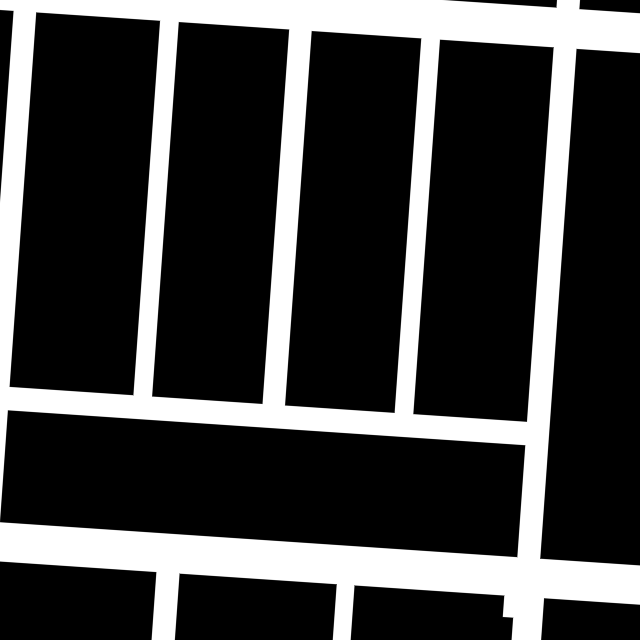
Write a Shadertoy shader that draws this pattern.

```glsl
// Tilted plan of black plots divided by white lanes and cross streets.
#define ROW_TILT 0.0675
#define LANE_TILT 0.0712
#define TOP_STREET vec2(-0.0156, 0.0312)
#define MIDDLE_STREET vec2(0.6219, 0.0184)
#define LOW_STREET vec2(0.8467, 0.0307)
#define SOFTNESS 0.0022
#define PLOT_COLOR vec3(0.0)
#define STREET_COLOR vec3(1.0)

// Lanes as (centre, half width), from left to right.
const vec2 upperLanes[5] = vec2[5](
    vec2(0.0402, 0.0178), vec2(0.2671, 0.0147), vec2(0.4728, 0.0177),
    vec2(0.6772, 0.0147), vec2(0.8883, 0.0180));
const vec2 lowerLanes[3] = vec2[3](
    vec2(0.3262, 0.0182), vec2(0.6051, 0.0140), vec2(0.8936, 0.0231));

// Signed distance to a strip given as (centre, half width).
float strip(float x, vec2 lane) {
    return abs(x - lane.x) - lane.y;
}

// Strip along y, cut off at both ends.
float laneSegment(vec2 q, vec2 lane, float start, float end) {
    return max(strip(q.x, lane), max(start - q.y, q.y - end));
}

float streetDistance(vec2 q) {
    // Cross streets; the middle one stops at the last upper lane.
    float d = min(strip(q.y, TOP_STREET), strip(q.y, LOW_STREET));
    d = min(d, max(strip(q.y, MIDDLE_STREET), q.x - upperLanes[4].x));

    // Outer lanes run on to the low street, inner ones end at the middle.
    for (int i = 0; i < 5; i++) {
        bool outer = i == 0 || i == 4;
        float start = i == 4 ? -1.0 : TOP_STREET.x;
        float end = outer ? LOW_STREET.x : MIDDLE_STREET.x;
        d = min(d, laneSegment(q, upperLanes[i], start, end));
    }
    for (int i = 0; i < 3; i++) {
        d = min(d, laneSegment(q, lowerLanes[i], LOW_STREET.x, 2.0));
    }

    // Small widening at the lower right crossing.
    return min(d, laneSegment(q, vec2(0.8698, 0.0156), LOW_STREET.x, 0.911));
}

void mainImage(out vec4 fragColor, in vec2 fragCoord) {
    vec2 p = fragCoord / iResolution.xy;
    p.y = 1.0 - p.y; // measured downward from the top

    // Slanted plan axes: x across the lanes, y across the streets.
    vec2 q = vec2(p.x + LANE_TILT * p.y, p.y - ROW_TILT * p.x);

    float edge = max(SOFTNESS, 1.0 / iResolution.y) * 0.5;
    float street = 1.0 - smoothstep(-edge, edge, streetDistance(q));
    fragColor = vec4(mix(PLOT_COLOR, STREET_COLOR, street), 1.0);
}
```
